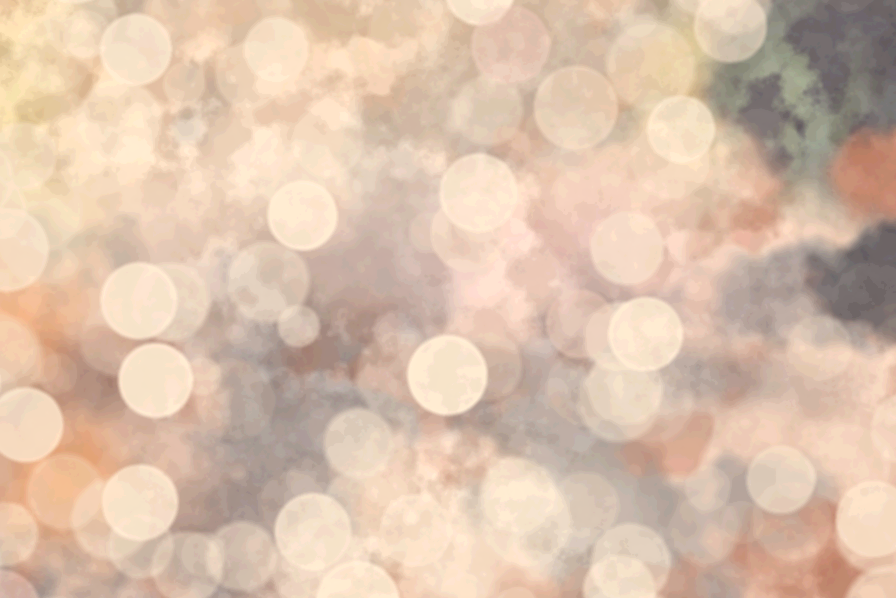
Reproduce this background procedurally as a Shadertoy shader.

```glsl
// Warm out-of-focus light discs over a soft peach, mauve and foliage backdrop.

const vec3 PEACH = vec3(0.94, 0.80, 0.71);
const vec3 CREAM = vec3(1.00, 0.92, 0.82);
const vec3 APRICOT = vec3(0.96, 0.83, 0.69);
const vec3 ROSE = vec3(0.95, 0.80, 0.75);
const vec3 MAUVE = vec3(0.65, 0.60, 0.58);
const vec3 UMBER = vec3(0.56, 0.47, 0.45);
const vec3 RUST = vec3(0.78, 0.53, 0.43);
const vec3 ORANGE = vec3(0.95, 0.66, 0.46);
const vec3 CHARCOAL = vec3(0.42, 0.39, 0.40);
const vec3 SAGE = vec3(0.64, 0.66, 0.56);
const vec3 STRAW = vec3(0.92, 0.83, 0.58);

float hash(vec2 p) {
    vec3 q = fract(p.xyx * vec3(0.1031, 0.1030, 0.0973));
    q += dot(q, q.yzx + 33.33);
    return fract((q.x + q.y) * q.z);
}

float noise(vec2 p) {
    vec2 i = floor(p), f = fract(p);
    f = f * f * (3.0 - 2.0 * f);
    float low = mix(hash(i), hash(i + vec2(1, 0)), f.x);
    float high = mix(hash(i + vec2(0, 1)), hash(i + vec2(1, 1)), f.x);
    return mix(low, high, f.y);
}

float fbm(vec2 p) {
    float sum = 0.0, amp = 0.5;
    for (int i = 0; i < 4; i++) {
        sum += amp * noise(p);
        p = mat2(1.6, 1.2, -1.2, 1.6) * p + 17.3;
        amp *= 0.5;
    }
    return sum / 0.9375;
}

// Soft elliptical weight around a centre
float glow(vec2 p, vec2 centre, vec2 size) {
    vec2 q = (p - centre) / size;
    return exp(-dot(q, q));
}

// Broad blurred colour areas
vec3 backdrop(vec2 p) {
    vec2 w = p + 0.12 * (vec2(fbm(p * 8.0), fbm(p * 8.0 + 40.0)) - 0.5);
    vec3 col = mix(MAUVE, PEACH, smoothstep(0.34, 0.56, fbm(p * 6.0 + 3.0)));
    col = mix(col, RUST, 0.6 * smoothstep(0.55, 0.72, fbm(p * 8.0 + 61.0)));
    col = mix(col, APRICOT, 0.85 * glow(w, vec2(0.60, 0.96), vec2(0.50, 0.22)));
    col = mix(col, CREAM, 0.7 * glow(w, vec2(0.50, 0.70), vec2(0.35, 0.12)));
    col = mix(col, STRAW, 0.7 * glow(w, vec2(0.03, 0.80), vec2(0.14, 0.26)));
    col = mix(col, STRAW, 0.7 * glow(w, vec2(1.15, 0.88), vec2(0.10, 0.13)));
    col = mix(col, MAUVE, 0.85 * glow(w, vec2(0.48, 0.49), vec2(0.22, 0.11)));
    col = mix(col, MAUVE, 0.95 * glow(w, vec2(1.05, 0.36), vec2(0.30, 0.06)));
    col = mix(col, UMBER, 0.8 * glow(w, vec2(0.15, 0.34), vec2(0.10, 0.07)));
    col = mix(col, UMBER, 0.8 * glow(w, vec2(0.34, 0.12), vec2(0.15, 0.14)));
    col = mix(col, ROSE, 0.9 * glow(w, vec2(0.88, 0.56), vec2(0.27, 0.12)));
    col = mix(col, CREAM, 0.7 * glow(w, vec2(0.80, 0.12), vec2(0.30, 0.15)));
    col = mix(col, ORANGE, glow(w, vec2(0.12, 0.18), vec2(0.11, 0.11)));
    col = mix(col, ORANGE, 0.8 * glow(w, vec2(0.02, 0.42), vec2(0.11, 0.10)));
    return mix(col, RUST, 0.7 * glow(w, vec2(1.42, 0.05), vec2(0.18, 0.10)));
}

// Shadowed leaves near the upper right
vec3 addFoliage(vec3 col, vec2 p) {
    vec2 w = p + 0.10 * (vec2(fbm(p * 12.0), fbm(p * 12.0 + 9.0)) - 0.5);
    float shade = glow(w, vec2(1.44, 0.89), vec2(0.26, 0.25));
    shade = max(shade, glow(w, vec2(1.49, 0.53), vec2(0.14, 0.09)));
    col = mix(col, CHARCOAL, smoothstep(0.28, 0.60, shade));
    float leaf = glow(w, vec2(1.32, 0.83), vec2(0.13, 0.18));
    leaf *= smoothstep(0.36, 0.60, fbm(p * 18.0));
    col = mix(col, SAGE, 0.95 * leaf);
    return mix(col, RUST, 0.95 * smoothstep(0.3, 0.8, glow(w, vec2(1.49, 0.70), vec2(0.12, 0.10))));
}

// Blurred twig and leaf flecks, gathered in patches
vec3 addFlecks(vec3 col, vec2 p, float scale, float amount) {
    float patches = smoothstep(0.38, 0.65, fbm(p * 5.0 + 83.0));
    float fleck = smoothstep(0.35, 0.65, fbm(p * scale + 5.0)) - 0.5;
    return col + amount * (0.35 + patches) * fleck * vec3(0.9, 1.0, 1.0);
}

// One jittered layer of discs; radius is relative to the cell and below one
vec3 addDiscs(vec3 col, vec2 p, float cell, float radius, float density,
              vec2 opacity, float blur, float seed) {
    vec2 home = floor(p / cell);
    for (int y = -1; y <= 1; y++)
    for (int x = -1; x <= 1; x++) {
        vec2 id = home + vec2(x, y);
        vec2 key = id + seed + 50.0;
        vec2 centre = (id + vec2(hash(key), hash(key + 113.0))) * cell;
        float r = cell * radius * mix(0.82, 1.08, hash(key + 227.0));
        float d = length(p - centre);
        float body = 1.0 - smoothstep(r - blur, r + blur, d);
        float rim = body * smoothstep(r * 0.8, r, d);
        float clear = 1.0 - glow(centre, vec2(1.48, 0.77), vec2(0.24, 0.36));
        float pick = hash(key + 341.0);
        float strength = mix(opacity.x, opacity.y, pick * pick);
        strength *= step(hash(key + 457.0), density) * smoothstep(0.35, 0.85, clear);
        vec3 tint = mix(ROSE, APRICOT, hash(key + 563.0));
        tint = mix(tint, CREAM, smoothstep(0.05, 0.6, pick));
        col = mix(col, tint, strength * body) + 0.03 * strength * rim;
    }
    return col;
}

void mainImage(out vec4 fragColor, in vec2 fragCoord) {
    vec2 p = fragCoord / iResolution.y;
    vec3 col = addFoliage(backdrop(p), p);
    col = addFlecks(col, p, 22.0, 0.11);

    // Faint overlapping discs, then sparse bright ones
    col = addDiscs(col, p, 0.15, 0.46, 0.70, vec2(0.12, 0.60), 0.008, 11.0);
    col = addDiscs(col, p, 0.13, 0.48, 0.50, vec2(0.10, 0.60), 0.006, 29.0);
    col = addDiscs(col, p, 0.09, 0.42, 0.25, vec2(0.10, 0.45), 0.005, 73.0);
    col = addDiscs(col, p, 0.21, 0.31, 0.55, vec2(0.50, 0.98), 0.005, 97.0);

    // Fine mottling, then slight tonal banding
    col = addFlecks(col, p + 2.0, 45.0, 0.025);
    col = mix(col, floor(col * 28.0 + 0.5) / 28.0, 0.7);
    fragColor = vec4(clamp(col, 0.0, 1.0), 1.0);
}
```
